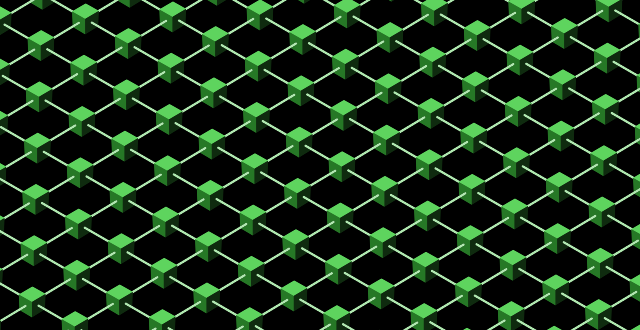
A Shadertoy shader for this pattern:

```glsl
// Isometric lattice of green cubes joined by pale rods on black.
// Cells are painted back to front: each cube first, then the two rods leaving
// its visible faces, so that nearer cubes hide the far rod ends.

const vec2 ACROSS = vec2(0.2644, 0.0061);   // step to the next cube in a row
const vec2 DOWN = vec2(-0.0053, -0.1554);   // step to the next cube in a column
const vec2 ANCHOR = vec2(-0.0631, 0.0694);  // centre of one cube
const float CUBE_SIZE = 0.15;               // half edge as a share of a lattice step
const float HALF_HEIGHT = 0.0237;
const float CORNER = 0.002;
const float TAPER = 1.0;
const float ROD_RADIUS = 0.0038;

const vec3 TOP_COLOR = vec3(0.37, 0.83, 0.37);
const vec3 LEFT_COLOR = vec3(0.15, 0.47, 0.15);
const vec3 RIGHT_COLOR = vec3(0.06, 0.17, 0.06);
const vec3 ROD_COLOR = vec3(0.69, 0.91, 0.69);
const vec3 ROD_RIM = vec3(0.40, 0.54, 0.40);

float cross2(vec2 a, vec2 b) { return a.x * b.y - a.y * b.x; }

float coverage(float dist, float pixel) {
    return smoothstep(0.5 * pixel, -0.5 * pixel, dist);
}

float smoothMax(float a, float b, float r) {
    float k = max(r - abs(a - b), 0.0) / r;
    return max(a, b) + 0.25 * r * k * k;
}

// Distance to the strip parallel to edge e that bounds a box of half edges u, v, h
float slab(vec2 p, vec2 e, vec2 u, vec2 v, vec2 h) {
    float support = abs(cross2(u, e)) + abs(cross2(v, e)) + abs(cross2(h, e));
    return (abs(cross2(p, e)) - support) / length(e);
}

float boxOutline(vec2 p, vec2 u, vec2 v, vec2 h) {
    float d = smoothMax(slab(p, u, u, v, h), slab(p, v, u, v, h), CORNER);
    return smoothMax(d, slab(p, h, u, v, h), CORNER);
}

float segment(vec2 p, vec2 a, vec2 b) {
    vec2 ab = b - a;
    return length(p - a - ab * clamp(dot(p - a, ab) / dot(ab, ab), 0.0, 1.0));
}

vec3 paintCube(vec3 color, vec2 p, vec2 u, vec2 v, vec2 h, float pixel) {
    p.x *= 1.0 - TAPER * p.y;  // slightly narrower towards the base
    vec2 q = p - (u - v + h);  // relative to the front top corner
    float topFace = max(-cross2(u, q) / length(u), -cross2(v, q) / length(v));
    vec3 face = mix(LEFT_COLOR, RIGHT_COLOR, coverage(-q.x, pixel));
    face = mix(face, TOP_COLOR, coverage(topFace, pixel));
    return mix(color, face, coverage(boxOutline(p, u, v, h), pixel));
}

vec3 paintRod(vec3 color, vec2 p, vec2 direction, float pixel) {
    float d = segment(p, direction * CUBE_SIZE, direction);
    vec3 rod = mix(ROD_COLOR, ROD_RIM, smoothstep(0.6, 1.0, d / ROD_RADIUS));
    return mix(color, rod, coverage(d - ROD_RADIUS, pixel));
}

void mainImage(out vec4 fragColor, in vec2 fragCoord) {
    float pixel = 1.0 / iResolution.y;
    vec2 p = (fragCoord - 0.5 * iResolution.xy) * pixel - ANCHOR;

    // Lattice axes: right and towards the viewer, right and away
    vec2 u = 0.5 * (ACROSS + DOWN);
    vec2 v = 0.5 * (ACROSS - DOWN);
    vec2 h = vec2(0.0, HALF_HEIGHT);
    vec2 nearest = round(inverse(mat2(u, v)) * p);

    vec3 color = vec3(0.0);
    for (int i = -1; i <= 1; i++) {
        for (int j = 1; j >= -1; j--) {
            vec2 cell = nearest + vec2(i, j);
            vec2 local = p - cell.x * u - cell.y * v;
            color = paintCube(color, local, CUBE_SIZE * u, CUBE_SIZE * v, h, pixel);
            color = paintRod(color, local, u, pixel);
            color = paintRod(color, local, -v, pixel);
        }
    }
    fragColor = vec4(color, 1.0);
}
```
